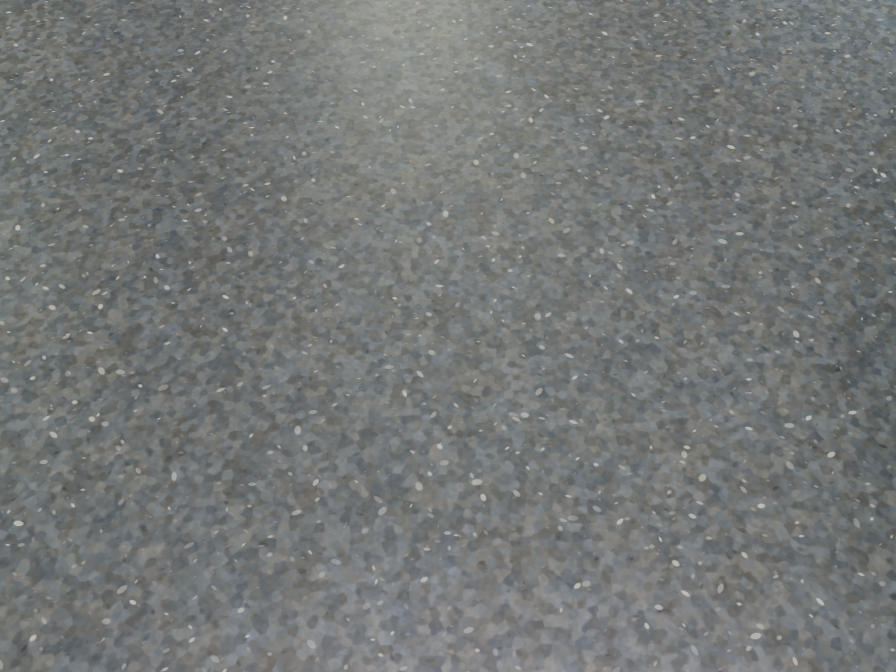
Reproduce this texture procedurally as a WebGL 2 fragment shader.

```glsl
#version 300 es
precision highp float;

uniform vec2 u_resolution;
out vec4 fragColor;

const float HORIZON = 2.6;

vec3 hash3(vec2 cell, float seed) {
    vec3 p = fract(vec3(cell.xyx + seed * vec3(17.3, 5.9, 11.7)) * vec3(0.1031, 0.1030, 0.0973));
    p += dot(p, p.yxz + 33.33);
    return fract((p.xxy + p.yzz) * p.zyx);
}

// Floor position seen in mild perspective; z is the shrink factor
vec3 projectFloor(vec2 p, float centerX) {
    float shrink = HORIZON / (HORIZON - p.y);
    return vec3((p.x - centerX) * shrink, HORIZON * shrink, shrink);
}

// Soft-edged Voronoi chips: x is tone, y is tint, both centred on zero
vec2 chips(vec2 p, float size, float sharpness, float seed) {
    vec2 q = p / size;
    vec2 base = floor(q);
    vec2 sum = vec2(0.0);
    float total = 0.0;
    for (int j = -1; j <= 1; j++) {
        for (int i = -1; i <= 1; i++) {
            vec2 cell = base + vec2(i, j);
            vec2 delta = q - cell - hash3(cell, seed).xy;
            float weight = exp(-sharpness * dot(delta, delta));
            sum += weight * (hash3(cell, seed + 3.0).xy - 0.5);
            total += weight;
        }
    }
    return sum / max(total, 1e-6);
}

// Scattered angular flecks; returns coverage scaled by each fleck's strength
float flecks(vec2 p, float size, float density, float radius, float blur, float seed) {
    vec2 q = p / size;
    vec2 base = floor(q);
    float cover = 0.0;
    for (int j = -1; j <= 1; j++) {
        for (int i = -1; i <= 1; i++) {
            vec2 cell = base + vec2(i, j);
            vec3 place = hash3(cell, seed);
            vec3 shape = hash3(cell, seed + 7.0);
            if (place.z > density) continue;
            vec2 d = (q - cell - place.xy) * size;
            float angle = (shape.x - 0.5) * 2.6;
            float c = cos(angle), s = sin(angle);
            d = mat2(c, -s, s, c) * d;
            d.y *= 1.2 + shape.y;
            // Blend of box and diamond gives a chipped outline
            vec2 a = abs(d + 0.3 * d.yx * (shape.z - 0.5));
            float dist = max(max(a.x, a.y), 0.72 * (a.x + a.y));
            float r = radius * mix(0.45, 1.2, shape.z * shape.z);
            float strength = mix(0.45, 1.0, fract(shape.y * 7.0 + shape.x));
            cover = max(cover, strength * (1.0 - smoothstep(r - blur, r + blur, dist)));
        }
    }
    return cover;
}

float glow(vec2 uv, vec2 center, vec2 spread) {
    vec2 d = (uv - center) / spread;
    return exp(-dot(d, d));
}

// Broad sheen and shade over the floor
vec3 lighting(vec2 uv) {
    vec3 color = vec3(0.428, 0.438, 0.434);
    color += vec3(0.135, 0.135, 0.120) * glow(uv, vec2(0.45, 1.06), vec2(0.13, 0.26));
    color += vec3(0.050, 0.050, 0.044) * glow(uv, vec2(0.50, 0.82), vec2(0.20, 0.40));
    color += vec3(0.090, 0.082, 0.098) * glow(uv, vec2(0.56, -0.04), vec2(0.38, 0.20));
    color += vec3(0.022, 0.024, 0.028) * glow(uv, vec2(0.55, 0.35), vec2(0.36, 0.30));
    color += vec3(0.050, 0.070, 0.080) * glow(uv, vec2(1.02, 1.02), vec2(0.17, 0.17));
    color += vec3(0.030, 0.035, 0.026) * glow(uv, vec2(0.0, 0.65), vec2(0.12, 0.40));
    color -= vec3(0.070, 0.058, 0.054) * glow(uv, vec2(1.03, 0.45), vec2(0.10, 0.36));
    color -= vec3(0.024, 0.024, 0.022) * glow(uv, vec2(0.17, 0.66), vec2(0.18, 0.34));
    return color;
}

void main() {
    vec2 uv = gl_FragCoord.xy / u_resolution;
    float aspect = u_resolution.x / u_resolution.y;
    vec3 ground = projectFloor(vec2(uv.x * aspect, uv.y), 0.5 * aspect);
    vec2 p = ground.xy;
    float blur = max(0.0020, 0.7 / u_resolution.y) * ground.z;

    // Grey chips in three sizes, calmer inside the bright sheen
    vec2 grain = chips(p, 0.0145, 9.0, 1.0);
    vec2 fine = chips(p, 0.0080, 7.0, 2.0);
    vec2 mottle = chips(p, 0.0400, 4.0, 5.0);
    float calm = 1.0 - 0.45 * glow(uv, vec2(0.45, 1.05), vec2(0.22, 0.40));
    float tone = 0.125 * grain.x + 0.060 * fine.x + 0.035 * mottle.x;
    vec3 color = lighting(uv) + calm * tone;
    color += calm * (0.030 * grain.y + 0.020 * mottle.y) * vec3(1.0, 0.1, -1.0);

    // Dark specks, then pale flecks large and small
    float dark = flecks(p, 0.026, 0.16, 0.0065, blur * 1.3, 11.0);
    color -= 0.085 * calm * dark;
    float pale = flecks(p, 0.029, 0.26, 0.0070, blur, 23.0);
    float dust = flecks(p, 0.022, 0.22, 0.0040, blur, 41.0);
    color = mix(color, vec3(0.77, 0.76, 0.74), 0.88 * pale);
    color = mix(color, vec3(0.68, 0.65, 0.62), 0.60 * dust);

    fragColor = vec4(clamp(color, 0.0, 1.0), 1.0);
}
```
